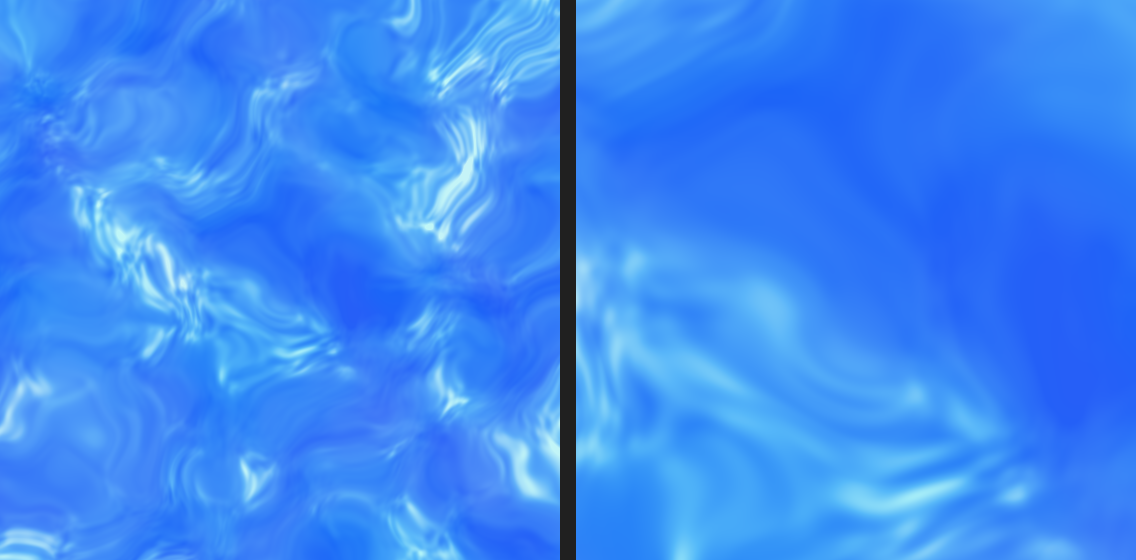
Left: the whole. Right: its middle third, enlarged.
A Shadertoy shader for this texture:

```glsl
// Cloudy azure water: soft blue drifts with pale, finely crinkled cyan patches.

vec2 gradientAt(vec2 cell) {
    vec3 q = fract(cell.xyx * vec3(0.1031, 0.1030, 0.0973));
    q += dot(q, q.yzx + 33.33);
    float angle = 6.2832 * fract((q.x + q.y) * q.z);
    return vec2(cos(angle), sin(angle));
}

float gradientNoise(vec2 p) {
    vec2 cell = floor(p), f = p - cell;
    vec2 s = f * f * f * (f * (f * 6.0 - 15.0) + 10.0);
    vec2 e = vec2(1.0, 0.0);
    float a = dot(gradientAt(cell), f);
    float b = dot(gradientAt(cell + e.xy), f - e.xy);
    float c = dot(gradientAt(cell + e.yx), f - e.yx);
    float d = dot(gradientAt(cell + e.xx), f - e.xx);
    return mix(mix(a, b, s.x), mix(c, d, s.x), s.y);
}

// Layered noise, scaled to a spread of about one
float fbm(vec2 p, int octaves, float gain) {
    float sum = 0.0, power = 0.0, amplitude = 1.0;
    for (int i = 0; i < octaves; i++) {
        sum += amplitude * gradientNoise(p);
        power += amplitude * amplitude;
        amplitude *= gain;
        p = mat2(1.6, 1.2, -1.2, 1.6) * p + 17.3;
    }
    return sum / (0.21 * sqrt(power));
}

// Rounded flakes parted by thin dark creases
float creases(vec2 p) {
    float n = gradientNoise(p);
    return sqrt(n * n + 0.002) / 0.21 - 0.85;
}

vec2 rotate(vec2 p, float angle) {
    float c = cos(angle), s = sin(angle);
    return vec2(c * p.x + s * p.y, c * p.y - s * p.x);
}

// Blue to pale cyan, indexed by the green level
vec3 waterColor(float level) {
    const vec3 deepBlue = vec3(0.12, 0.39, 0.97);
    const vec3 azure = vec3(0.25, 0.56, 0.97);
    const vec3 skyBlue = vec3(0.37, 0.70, 0.975);
    const vec3 paleCyan = vec3(0.76, 0.96, 0.97);
    vec3 color = mix(deepBlue, azure, clamp((level - 0.39) / 0.17, 0.0, 1.0));
    color = mix(color, skyBlue, clamp((level - 0.56) / 0.14, 0.0, 1.0));
    return mix(color, paleCyan, clamp((level - 0.70) / 0.26, 0.0, 1.0));
}

void mainImage(out vec4 fragColor, in vec2 fragCoord) {
    vec2 uv = fragCoord / min(iResolution.x, iResolution.y);

    // Bend the plane so that drifts and streaks curve
    vec2 warp = vec2(fbm(uv * 3.0 + 4.7, 3, 0.5), fbm(uv * 3.0 + 31.2, 3, 0.5));
    vec2 p = uv + 0.035 * warp;

    // Broad drifts and faint level wisps
    float drifts = fbm(p * vec2(3.4, 4.2) + 8.6, 4, 0.5);
    float wisps = fbm(p * vec2(5.0, 13.0) + 52.4, 3, 0.5);

    // Bright patches that carry the crinkled detail
    float patchField = 0.75 * drifts + 0.65 * fbm(p * 5.5 + 73.1, 3, 0.5);
    float patches = smoothstep(-0.2, 1.9, patchField);

    // Fine slanted flakes
    vec2 q = rotate(p, 0.95) * vec2(19.0, 33.0);
    float flakes = fbm(q + 11.9, 2, 0.75);
    float detail = 0.65 * flakes + 0.45 * creases(q * 0.9 + 40.3);

    float tone = 0.72 * drifts + 0.22 * wisps + 0.8 * patches - 0.25;
    tone += detail * mix(0.14, 0.95, patches);
    float rise = max(tone, 0.0);
    float level = 0.55 + 0.082 * tone + 0.015 * rise * rise;

    // Slight drift between violet and cyan blues
    vec3 color = waterColor(level);
    float tint = fbm(p * 4.0 + 95.8, 3, 0.5);
    color += 0.016 * tint * vec3(1.0, -0.6, 0.0);
    fragColor = vec4(clamp(color, 0.0, 1.0), 1.0);
}
```
